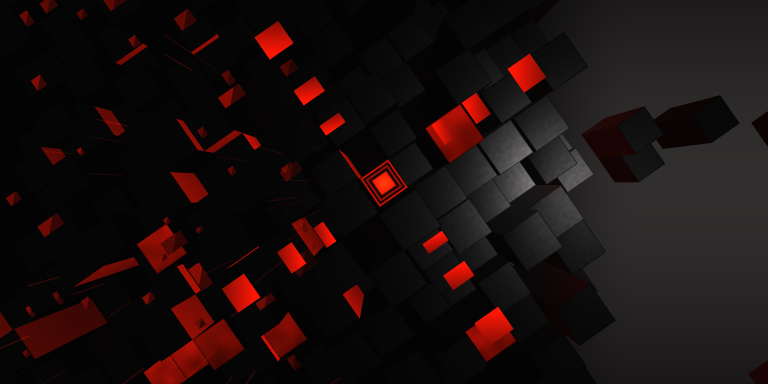
Give the GLSL for this background, as a WebGL 1 fragment shader.

```glsl
precision highp float;
uniform vec2 u_resolution;
const float CELL = 0.076;
const mat2 TILT = mat2(0.82, -0.572, 0.572, 0.82);

float hash(vec2 p) { return fract(sin(dot(p, vec2(127.1, 311.7))) * 43758.545); }
float corner(vec2 i, vec2 f, vec2 o) {
  float a = 6.2832 * hash(i + o);
  return dot(vec2(cos(a), sin(a)), f - o);
}
float gradientNoise(vec2 p) {
  vec2 i = floor(p), f = fract(p), u = f * f * (3.0 - 2.0 * f), e = vec2(1.0, 0.0);
  return mix(mix(corner(i, f, e.yy), corner(i, f, e), u.x),
             mix(corner(i, f, e.yx), corner(i, f, e.xx), u.x), u.y);
}
float blob(vec2 p, vec2 center, float radius) {
  vec2 d = (p - center) / radius;
  return exp(-dot(d, d));
}
vec3 emberColor(float heat) {
  return mix(vec3(0.14, 0.02, 0.015), vec3(0.97, 0.085, 0.02), heat);
}
// Depth of a column top; 1.0 is the bare floor
float columnDepth(vec2 id) {
  vec2 s = id * CELL * TILT;
  float sparse = smoothstep(0.3, 0.52, s.x + 0.2 * abs(s.y));
  float present = step(0.1 + 0.83 * sparse, hash(id + 17.3)) * step(0.5, dot(id, id));
  float depth = mix(0.64, 0.94, hash(id + 3.1));
  depth = mix(depth, 0.9, 0.5 * smoothstep(0.0, -0.5, s.x));
  return mix(1.0, mix(depth, 0.9, 0.8 * smoothstep(0.35, 0.5, s.x)), present);
}
// Walk a perspective ray through the grid of columns
vec3 blocks(vec2 p) {
  vec2 q = TILT * p / CELL + 0.0001, heading = sign(q), id = floor(q * 0.6 + 0.5);
  float t = 0.6, top = 1.0, axis = 0.0;
  for (int i = 0; i < 24; i++) {
    top = columnDepth(id);
    if (t >= top) break;
    vec2 exits = (id + 0.5 * heading) / q;
    float next = min(exits.x, exits.y);
    if (top < next) { t = top; break; }
    t = next;
    axis = step(exits.y, exits.x);
    id += heading * vec2(1.0 - axis, axis);
  }
  float lowerLeft = blob(id * CELL * TILT / top, vec2(-0.57, -0.38), 0.19);
  float light = blob(p, vec2(0.43, 0.0), 0.17) + 0.32 * blob(p, vec2(0.36, 0.02), 0.36);
  float heat = mix(0.35, 0.95, smoothstep(-0.85, -0.3, p.x)) * (0.5 + 0.5 * hash(id + 8.7));
  // Bare floor, lit from the right
  if (top > 0.99) {
    float haze = smoothstep(0.2, 0.66, p.x) * exp(-2.8 * p.y * p.y);
    return vec3(0.018, 0.013, 0.013) + vec3(0.172, 0.166, 0.167) * haze;
  }
  // Inner walls, some glowing and fading with depth
  if (t > top) {
    float density = 0.6 * lowerLeft + 0.13 * smoothstep(0.55, 0.3, p.x);
    float glowing = step(hash(id + 31.0 * axis + 5.9), density);
    vec3 dark = vec3(0.014, 0.01, 0.01) + 0.05 * light * (0.2 + axis);
    dark.r += 0.1 * smoothstep(0.35, 0.6, p.x) * hash(id + 2.2);
    return mix(dark, emberColor(heat * exp(-4.0 * (t - top))), glowing);
  }
  // Tops with grain, dark seams and occasional heat
  vec2 local = q * t - id;
  float edge = 0.5 - max(abs(local.x), abs(local.y));
  float shade = 0.5 + 0.7 * hash(id + 12.4) + 0.4 * (local.x - local.y);
  shade *= 1.0 + 0.15 * gradientNoise(q * t * 9.0);
  vec3 color = vec3(0.022, 0.018, 0.018) + vec3(0.28, 0.277, 0.28) * light * shade;
  float smolder = 0.8 + 0.4 * local.y + 0.3 * gradientNoise(q * t * 2.0);
  color = mix(color, emberColor(heat) * smolder, step(hash(id + 41.6), 0.45 * lowerLeft));
  return color * mix(0.3, 1.0, smoothstep(0.0, 0.03, edge));
}
// Glowing plates on four arms, growing away from the vanishing point
vec3 plates(vec2 p, vec3 color) {
  vec2 a = TILT * p;
  a = abs(a.x) > abs(a.y) ? a * sign(a.x) : vec2(a.y, -a.x) * sign(a.y);
  float r = 0.203;
  for (int i = 0; i < 3; i++) {
    vec2 d = (a - vec2(r, 0.022)) / vec2(0.075 * r, 0.026 + 0.025 * r);
    float inside = step(max(abs(d.x), abs(d.y)), 1.0);
    float heat = 0.8 - 0.2 * d.x + 0.15 * d.y;
    color = mix(color, emberColor(heat), inside);
    r *= 1.52;
  }
  return color;
}
// Small folded chips and radial streaks on the dark side
vec3 sparks(vec2 p, vec3 color) {
  float side = smoothstep(-0.1, -0.3, p.x);
  for (int i = 0; i < 2; i++) {
    vec2 g = TILT * p / (0.12 - 0.05 * float(i)), id = floor(g) + 70.0 * float(i);
    vec2 d = fract(g) - 0.5 - 0.3 * (vec2(hash(id), hash(id + 4.0)) - 0.5);
    vec2 size = 0.08 + 0.2 * vec2(hash(id + 9.0), hash(id + 6.0));
    float inside = step(max(abs(d.x) - size.x, abs(d.y) - size.y), 0.0);
    float fold = mix(0.12, 0.5, step(d.x, d.y)) * (0.4 + 0.6 * hash(id + 2.0));
    color = mix(color, emberColor(fold), inside * side * step(hash(id + 7.7), 0.14));
  }
  float r = length(p), lane = atan(p.y, -p.x) * 16.0;
  vec2 slot = vec2(floor(lane), floor(r * 12.0 + 5.0 * hash(vec2(floor(lane), 2.0))));
  float streak = step(abs(fract(lane) - 0.5) * r, 0.022) * step(hash(slot), 0.16);
  return color + vec3(0.24, 0.025, 0.015) * streak * side * hash(slot + 3.0);
}
// Nested glowing frames at the vanishing point
vec3 core(vec2 p, vec3 color) {
  vec2 a = abs(TILT * p);
  float m = max(a.x, a.y);
  float frames = step(abs(m - 0.042), 0.0025) + 0.8 * step(abs(m - 0.032), 0.003);
  float heat = max(frames * 0.85, smoothstep(0.026, 0.02, m));
  vec3 glow = emberColor(heat) * (0.3 + 0.7 * heat) + vec3(0.1, 0.15, 0.03) * blob(p, vec2(0.0), 0.02);
  return mix(color, glow, step(m, 0.046));
}
void main() {
  vec3 color = vec3(0.0);
  for (int i = 0; i < 9; i++) {
    vec2 jitter = (vec2(mod(float(i), 3.0), floor(float(i) / 3.0)) - 1.0) / 3.0;
    vec2 p = (gl_FragCoord.xy + jitter - 0.5 * u_resolution) / u_resolution.y - vec2(0.0, 0.023);
    color += core(p, plates(p, sparks(p, blocks(p)))) / 9.0;
  }
  gl_FragColor = vec4(color, 1.0);
}
```
